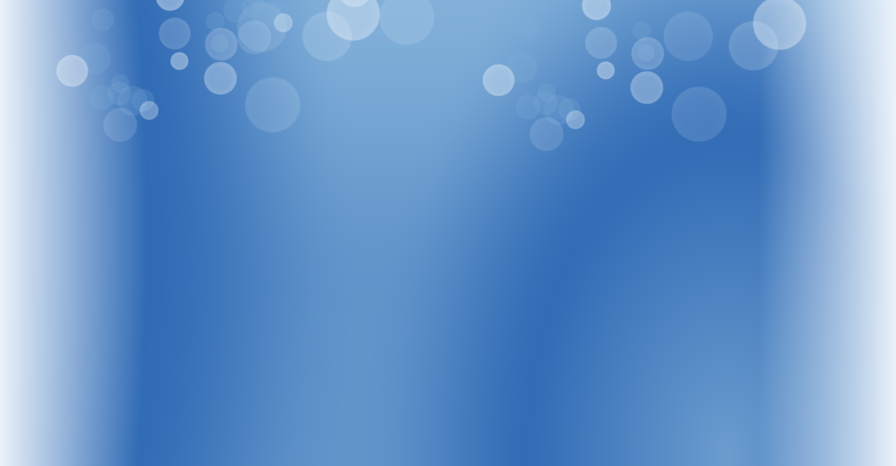
This background is drawn by a WebGL 2 fragment shader. Its source:

```glsl
#version 300 es
precision highp float;

uniform vec2 u_resolution;
out vec4 fragColor;

#define DEEP_BLUE vec3(0.19, 0.42, 0.71)
#define SOFT_BLUE vec3(0.38, 0.58, 0.79)
#define SKY_BLUE vec3(0.51, 0.69, 0.85)
#define EDGE_WHITE vec3(0.92, 0.95, 0.98)
#define ARCH_CENTER vec2(1.56, 0.98)
#define ARCH_RADIUS vec2(0.43, 0.69)
#define LEFT_FADE 0.295
#define RIGHT_FADE 0.295
#define FAINT_DISCS 9

// Bokeh motif: center, radius, opacity
const vec4 MOTIF[12] = vec4[12](
    vec4(0.258, 0.268, 0.036, 0.14), vec4(0.585, 0.225, 0.059, 0.14),
    vec4(0.562, 0.058, 0.053, 0.12), vec4(0.702, 0.078, 0.053, 0.18),
    vec4(0.375, 0.072, 0.034, 0.20), vec4(0.475, 0.095, 0.035, 0.22),
    vec4(0.320, 0.237, 0.020, 0.36), vec4(0.385, 0.131, 0.019, 0.45),
    vec4(0.155, 0.152, 0.034, 0.42), vec4(0.473, 0.168, 0.035, 0.36),
    vec4(0.365, -0.008, 0.031, 0.45), vec4(0.758, 0.030, 0.057, 0.40));

// Shift of each copy of the motif
const vec2 COPIES[3] = vec2[3](vec2(0.0), vec2(0.288, -0.188), vec2(0.915, 0.02));

vec3 hash3(float n) {
    return fract(sin(n * vec3(12.99, 78.23, 39.43) + vec3(1.7, 4.1, 9.2)) * 4375.85);
}

// Coverage of a disc, with a slightly brighter rim
float disc(vec2 p, vec2 center, float radius, float pixel) {
    float d = length(p - center) - radius;
    float rim = smoothstep(-0.4 * radius, 0.0, d);
    return smoothstep(pixel, -pixel, d) * (0.9 + 0.15 * rim);
}

// Blue folds: a bowed dark ridge on the left, a dark arch on the right
vec3 folds(vec2 p) {
    float bow = 2.0 * p.y - 1.0;
    float ridge = 0.362 - 0.05 * bow * bow;
    float arch = length((p - ARCH_CENTER) / ARCH_RADIUS);

    float outside = smoothstep(-0.06, 0.42, p.x - ridge) * smoothstep(0.9, 1.85, arch);
    float inside = max(1.0 - arch, 0.0);
    vec3 light = mix(SKY_BLUE, SOFT_BLUE, smoothstep(-0.05, 0.65, p.y));
    vec3 color = mix(DEEP_BLUE, light, outside);
    return mix(color, mix(SOFT_BLUE, SKY_BLUE, 0.3), inside);
}

// White fades along both sides
vec3 sideFades(vec3 color, vec2 p, float aspect) {
    float bow = 2.0 * p.y - 1.0;
    float left = clamp(1.0 - p.x / (LEFT_FADE + 0.02 * (1.0 - bow * bow)), 0.0, 1.0);
    float right = clamp((p.x - aspect + RIGHT_FADE) / RIGHT_FADE, 0.0, 1.0);
    return mix(color, EDGE_WHITE, max(left, right));
}

vec3 bokeh(vec3 color, vec2 p, float pixel) {
    for (int c = 0; c < 3; c++) {
        vec2 q = p - COPIES[c];
        // Faint scattered discs beneath the bright ones
        for (int i = 0; i < FAINT_DISCS; i++) {
            vec3 h = hash3(float(i) + 1.0);
            vec2 center = vec2(0.18, 0.04) + h.xy * vec2(0.3, 0.21);
            float cover = disc(q, center, mix(0.018, 0.036, h.z), pixel);
            color = mix(color, SKY_BLUE, 0.22 * cover);
        }
        for (int i = 0; i < MOTIF.length(); i++) {
            vec4 m = MOTIF[i];
            color = mix(color, EDGE_WHITE, m.w * disc(q, m.xy, m.z, pixel));
        }
    }
    return color;
}

void main() {
    // Units of canvas height, measured down from the top
    vec2 p = gl_FragCoord.xy / u_resolution.y;
    p.y = 1.0 - p.y;
    float aspect = u_resolution.x / u_resolution.y;
    float pixel = 1.0 / u_resolution.y;

    vec3 color = sideFades(folds(p), p, aspect);
    fragColor = vec4(bokeh(color, p, pixel), 1.0);
}
```
